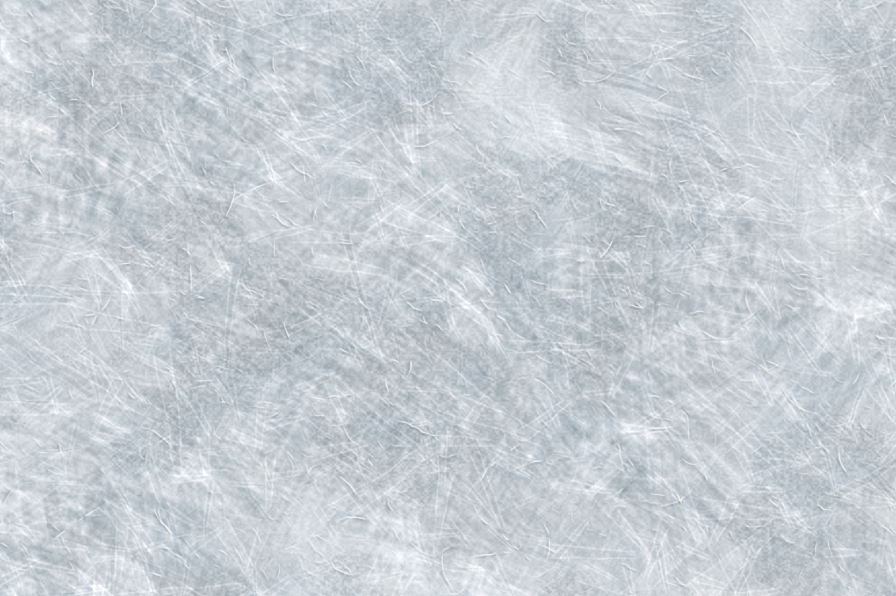
Give the GLSL for this texture, as a Shadertoy shader.

```glsl
#define DARK_ICE vec3(0.67, 0.71, 0.74)
#define PALE_ICE vec3(0.85, 0.87, 0.89)
#define GLINT vec3(0.95, 0.96, 0.95)
#define BASE_TONE 0.63
#define GRAIN_ANGLE -0.55
#define CLEAR_DEPTH 0.30
#define FROST_GAIN 0.36
#define FIBRE_GAIN 0.50
#define SHARD_GAIN 0.85
#define SPECKLE_GAIN 0.62
#define LINE_WIDTH 0.0015

float hash(vec2 p) {
    return fract(sin(dot(p, vec2(127.1, 311.7))) * 43758.5453);
}

float noise(vec2 p) {
    vec2 i = floor(p), f = fract(p);
    f = f * f * (3.0 - 2.0 * f);
    return mix(mix(hash(i), hash(i + vec2(1, 0)), f.x),
               mix(hash(i + vec2(0, 1)), hash(i + vec2(1, 1)), f.x), f.y);
}

float fbm(vec2 p) {
    float sum = 0.0, amp = 0.533;
    for (int i = 0; i < 4; i++) {
        sum += amp * noise(p);
        p = mat2(1.6, 1.2, -1.2, 1.6) * p + 7.3;
        amp *= 0.5;
    }
    return sum;
}

// Coordinates along and across a direction
vec2 alongAxis(vec2 v, float angle) {
    vec2 dir = vec2(cos(angle), sin(angle));
    return vec2(dot(v, dir), dot(v, vec2(-dir.y, dir.x)));
}

// Fine frozen fibres, each direction showing in its own patches
float fibres(vec2 p) {
    float sum = 0.0;
    vec2 bend = 0.03 * vec2(noise(p * 5.0), noise(p * 5.0 + 31.0));
    for (int i = 0; i < 6; i++) {
        float k = float(i);
        float turn = (i < 3) ? 0.3 * (k - 1.0) : 0.55 * (k - 1.0);
        vec2 q = alongAxis(p + bend, GRAIN_ANGLE + turn) + k * 13.7;
        float patchMask = smoothstep(0.4, 0.65, noise(p * 5.0 + k * 17.3));
        float strands = 0.5 * noise(q * vec2(6.0, 60.0)) + 0.8 * noise(q * vec2(14.0, 150.0)) - 0.65;
        float ridge = 1.0 - abs(2.0 * noise(q * vec2(8.0, 55.0) + 5.0) - 1.0);
        strands += 0.35 * (pow(ridge, 6.0) - 0.2);
        sum += patchMask * strands * (i < 3 ? 1.15 : 0.85);
    }
    return sum;
}

// Long tapered crystal plates with light rims
float shards(vec2 p, float scale, float spread) {
    float aa = scale / iResolution.y, sum = 0.0;
    p = p * scale + scale * 3.1;
    for (int j = -1; j <= 1; j++)
    for (int i = -1; i <= 1; i++) {
        vec2 cell = floor(p) + vec2(i, j);
        float size = hash(cell + 5.3), tone = hash(cell + 9.1);
        vec2 centre = cell + vec2(hash(cell), hash(cell + 2.7));
        vec2 q = alongAxis(p - centre, GRAIN_ANGLE + spread * (hash(cell + 14.9) - 0.5));
        q.y += 0.05 * (noise(p * 3.0) - 0.5);
        float halfLength = 0.45 + 0.5 * size;
        float s = q.x / halfLength;
        float halfWidth = (0.03 + 0.12 * tone * size) * (1.0 - 0.5 * s);
        float d = abs(q.y) - halfWidth;
        float fade = 1.0 - smoothstep(0.55, 1.0, abs(s));
        float body = 1.0 - smoothstep(-aa, aa, d);
        float rim = 1.0 - smoothstep(0.0, LINE_WIDTH * scale + aa, abs(d));
        sum += fade * (body * (tone - 0.5) * 0.5 + rim * 0.5 * size);
    }
    return sum;
}

// Curved broken cracks: bright on one side, shaded on the other
float cracks(vec2 p, float scale, float curl, float spread) {
    float width = LINE_WIDTH * scale * 0.4 + scale / iResolution.y, sum = 0.0;
    p = p * scale + scale * 5.7;
    float broken = smoothstep(0.3, 0.7, noise(p * 80.0 / scale));
    for (int j = -1; j <= 1; j++)
    for (int i = -1; i <= 1; i++) {
        vec2 cell = floor(p) + vec2(i, j);
        float pick = hash(cell + 21.3);
        vec2 centre = cell + vec2(hash(cell + 4.1), hash(cell + 8.6));
        vec2 q = alongAxis(p - centre, GRAIN_ANGLE + spread * (hash(cell + 11.2) - 0.5));
        float bow = curl * (hash(cell + 17.8) - 0.3);
        float halfLength = 0.2 + 0.3 * pick;
        float curve = bow * q.x * q.x + 0.06 * (noise(vec2(q.x * 6.0, pick * 50.0)) - 0.5);
        float d = (q.y - curve) / sqrt(1.0 + 4.0 * bow * bow * q.x * q.x);
        float fade = 1.0 - smoothstep(0.5, 1.0, abs(q.x) / halfLength);
        float light = 1.0 - smoothstep(0.0, width, abs(d));
        float shade = 1.0 - smoothstep(0.0, width * 1.5, abs(d + width * 1.6));
        sum += fade * broken * (0.2 + 0.8 * pick * pick) * (light - 0.5 * shade);
    }
    return sum;
}

void mainImage(out vec4 fragColor, in vec2 fragCoord) {
    vec2 p = fragCoord / iResolution.y;

    // Clear dark windows and cloudy white frost
    float clearIce = smoothstep(0.49, 0.66, fbm(p * 8.5 + 3.0));
    float frost = smoothstep(0.5, 0.75, fbm(p * 3.6 + 41.0));
    float tone = BASE_TONE - CLEAR_DEPTH * clearIce + FROST_GAIN * frost;

    // Fibres and plates
    tone += FIBRE_GAIN * fibres(p) * (1.0 - 0.35 * clearIce);
    float plates = shards(p, 4.0, 1.0) + shards(p, 6.5, 2.6)
                 + shards(p, 10.0, 1.3) + shards(p, 15.0, 3.1) + shards(p, 21.0, 1.6);
    tone += SHARD_GAIN * plates * (1.0 - 0.4 * frost);

    // Granular speckle, strongest in the clear ice
    float speckle = 0.8 * noise(p * 290.0) + 0.4 * noise(p * 150.0 + 9.0) - 0.6;
    tone += SPECKLE_GAIN * speckle * (0.8 + 0.6 * clearIce);

    // Cool tint and bright cracks
    vec3 color = mix(DARK_ICE, PALE_ICE, tone);
    color += vec3(-0.007, 0.0, 0.007) * (2.0 * noise(p * 14.0 + 60.0) - 1.0);
    float crack = cracks(p, 8.0, 4.0, 6.2) + cracks(p, 12.0, 2.5, 2.5)
                + cracks(p, 17.0, 1.0, 0.9) + 0.8 * cracks(p, 25.0, 1.5, 1.5);
    color = mix(color, GLINT, clamp(crack, 0.0, 0.85));
    color += 0.14 * min(crack, 0.0);

    fragColor = vec4(clamp(color, 0.0, 1.0), 1.0);
}
```
